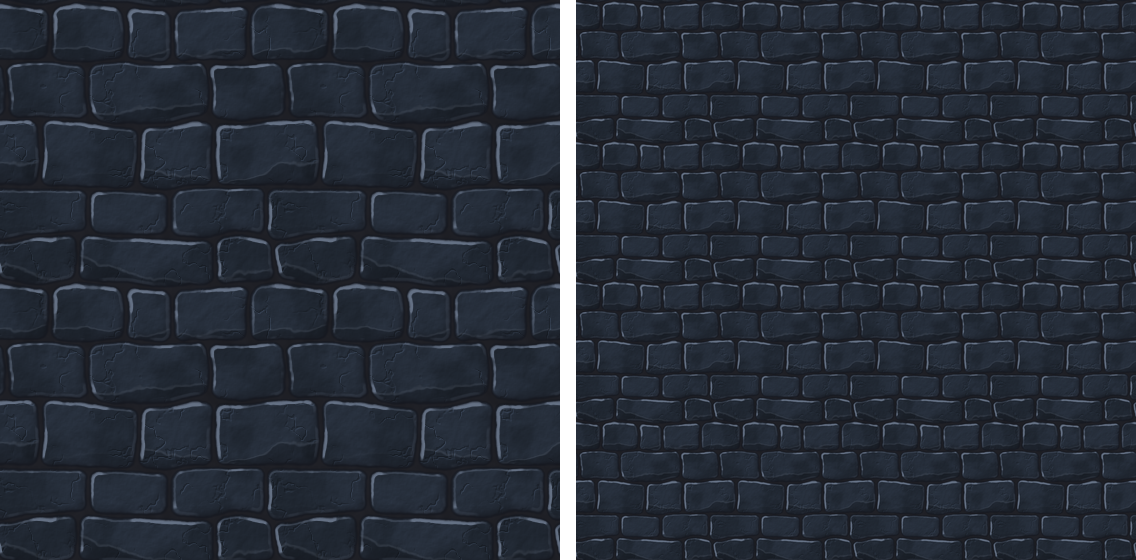
Left, the tile; right, the same tile 2 across and 2 down.
Give the GLSL for this texture, as a Shadertoy shader.

```glsl
// Dark blue-grey wall of worn, hand-cut stone blocks with pale chipped rims.

const float REPEATS = 2.0;       // wall tiles across and down
const float HALF_GAP = 0.0095;   // half the mortar width, in tile units
const float CORNER = 0.032;      // corner radius of a stone

const vec3 MORTAR = vec3(0.118, 0.122, 0.145);
const vec3 SHADOW = vec3(0.085, 0.095, 0.125);
const vec3 STONE_DARK = vec3(0.122, 0.150, 0.190);
const vec3 STONE_LIGHT = vec3(0.152, 0.185, 0.235);
const vec3 RIM = vec3(0.42, 0.47, 0.55);

// Course tops (downward) and the joints within each course.
const float COURSE[5] = float[5](0.016, 0.219, 0.435, 0.672, 0.846);
const vec4 JOINTS[5] = vec4[5](
    vec4(0.177, 0.448, 0.615, 0.896), vec4(0.023, 0.315, 0.745, 1.023),
    vec4(0.146, 0.495, 0.766, 1.146), vec4(0.320, 0.607, 0.948, 1.320),
    vec4(0.276, 0.760, 0.982, 1.276));

struct Stone { vec2 local; vec2 extent; vec2 id; };

float hash(vec2 p) {
    vec3 q = fract(p.xyx * 0.1031);
    q += dot(q, q.yzx + 33.33);
    return fract((q.x + q.y) * q.z);
}

// Value noise that wraps after n cells.
float noise(vec2 p, float n, float seed) {
    p *= n;
    vec2 cell = floor(p), f = fract(p);
    f = f * f * (3.0 - 2.0 * f);
    vec2 a = mod(cell, n) + seed * 17.0, b = mod(cell + 1.0, n) + seed * 17.0;
    return mix(mix(hash(a), hash(vec2(b.x, a.y)), f.x),
               mix(hash(vec2(a.x, b.y)), hash(b), f.x), f.y);
}

float fbm(vec2 p, float n, float seed) {
    float sum = 0.0, weight = 0.5;
    for (int i = 0; i < 4; i++) {
        sum += weight * noise(p, n, seed + float(i));
        weight *= 0.5;
        n *= 2.0;
    }
    return sum / 0.9375;
}

// Surface height: grain plus patches of thin cracks.
float relief(vec2 p) {
    float ridge = abs(fbm(p, 13.0, 21.0) - 0.5);
    float crack = 1.0 - smoothstep(0.0, 0.035, ridge);
    return 0.55 * fbm(p, 26.0, 11.0)
         - 0.35 * crack * smoothstep(0.42, 0.68, noise(p, 11.0, 31.0));
}

// Finds the stone whose cell holds p (y points down).
Stone findStone(vec2 p) {
    p.y = COURSE[0] + mod(p.y - COURSE[0], 1.0);
    int row = 0;
    for (int i = 1; i < 5; i++) if (p.y >= COURSE[i]) row = i;
    float bottom = row < 4 ? COURSE[row + 1] : COURSE[0] + 1.0;
    vec4 joint = JOINTS[row];
    p.x = joint.x + mod(p.x - joint.x, 1.0);
    int col = 0;
    for (int i = 1; i < 4; i++) if (p.x >= joint[i]) col = i;
    float right = col < 3 ? joint[col + 1] : joint.x + 1.0;
    vec2 low = vec2(joint[col], COURSE[row]), high = vec2(right, bottom);
    vec2 id = vec2(col, row) + 3.0, local = p - 0.5 * (low + high);
    float tilt = 0.05 * (hash(id) - 0.5);
    local += tilt * vec2(-local.y, local.x);
    return Stone(local, 0.5 * (high - low) - HALF_GAP, id);
}

float roundBox(vec2 p, vec2 extent, float r) {
    vec2 q = abs(p) - extent + r;
    return length(max(q, 0.0)) + min(max(q.x, q.y), 0.0) - r;
}

void mainImage(out vec4 fragColor, in vec2 fragCoord) {
    vec2 uv = fragCoord / iResolution.xy;
    vec2 p = fract(vec2(uv.x, 1.0 - uv.y) * REPEATS);
    float pixel = REPEATS / iResolution.y;

    // Wavering courses and chipped outlines
    vec2 warp = vec2(noise(p, 9.0, 1.0), noise(p, 7.0, 2.0)) - 0.5;
    Stone s = findStone(p + warp * vec2(0.022, 0.030));
    float d = roundBox(s.local, s.extent, CORNER);
    d += 0.010 * (fbm(p, 22.0, 5.0) - 0.5);
    float body = 1.0 - smoothstep(-0.003 - pixel, 0.002 + pixel, d);
    vec2 q = max(abs(s.local) - s.extent + CORNER, 0.0) + 0.0001;
    float facing = dot(normalize(q) * sign(s.local), vec2(-0.6, -0.8));

    // Mottled face with embossed grain
    float mottle = fbm(p, 8.0, 41.0) + 0.25 * (hash(s.id + 7.0) - 0.5);
    vec3 face = mix(STONE_DARK, STONE_LIGHT, smoothstep(0.30, 0.65, mottle));
    float bump = relief(p) - relief(p - vec2(0.003, 0.004));
    face *= 1.0 + clamp(bump * 1.1, -0.22, 0.40);

    // Broken lower facet with a faint lit lip
    float slope = 0.5 * (hash(s.id + 19.0) - 0.5);
    float facet = s.local.y + slope * s.local.x - s.extent.y * 0.62
                + 0.07 * (fbm(p, 10.0, 51.0) - 0.5);
    float worn = smoothstep(0.25, 0.6, hash(s.id + 29.0));
    face *= 1.0 - 0.20 * worn * smoothstep(-0.002, 0.006, facet);
    face += 0.05 * worn * (1.0 - smoothstep(0.0, 0.004 + pixel, abs(facet + 0.003)));

    // Shaded lower edges and interrupted bright rims
    face = mix(face, SHADOW, 0.65 * smoothstep(0.0, 0.8, -facing) * exp(min(d, 0.0) / 0.014));
    float wear = fbm(p, 12.0, 61.0);
    float width = mix(0.002, 0.0065, smoothstep(0.35, 0.7, wear));
    float band = 1.0 - smoothstep(width * 0.5, width + 0.002 + pixel * 0.5, abs(d + 0.006));
    float lit = smoothstep(0.1, 0.65, facing) * mix(0.30, 1.0, smoothstep(0.38, 0.62, wear));
    lit += 0.16 * smoothstep(0.45, 0.65, wear);
    face = mix(face, RIM, clamp(band * lit, 0.0, 0.9));

    // Mortar darkened beside the stones
    vec3 joint = mix(SHADOW, MORTAR, smoothstep(0.0, 0.010, d));
    joint *= 0.9 + 0.2 * fbm(p, 32.0, 71.0);
    fragColor = vec4(mix(joint, face, body), 1.0);
}
```
